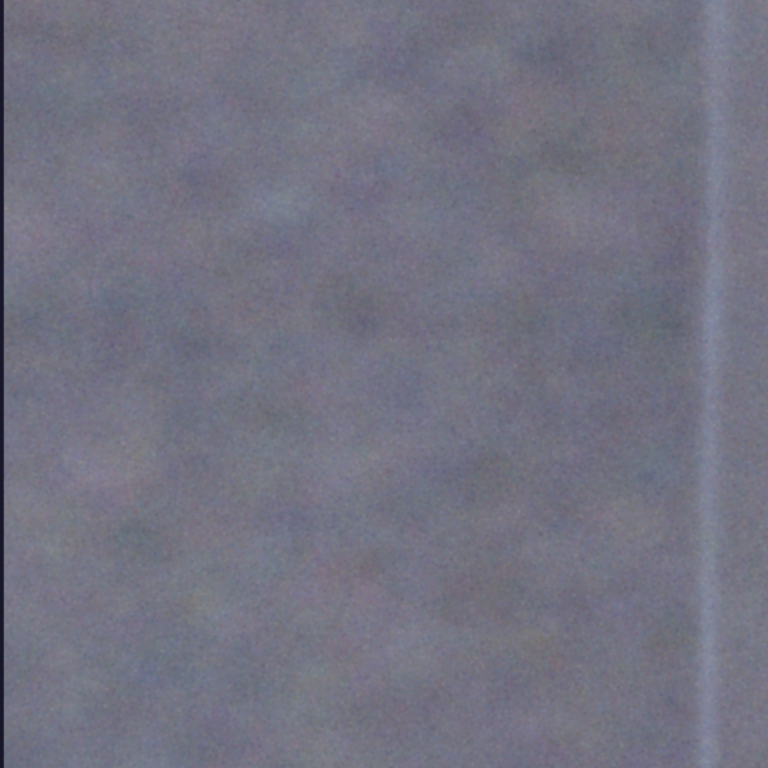
This texture is drawn by a WebGL 1 fragment shader. Its source:

```glsl
precision highp float;
// Blurred blue-grey wall with soft mottling, fine grain, a pale upright streak and a dark left edge.
uniform vec2 u_resolution;

#define BASE_COLOR vec3(0.458, 0.457, 0.514)
#define STREAK_GLOW vec3(0.050, 0.066, 0.088)
#define EDGE_COLOR vec3(0.09, 0.09, 0.16)
#define EDGE_WIDTH 0.005
#define STREAK_X 0.919
#define STREAK_LEAN 0.013
#define MOTTLE_SCALE 13.0
#define MOTTLE_AMOUNT 0.027
#define GRAIN_SCALE 210.0
#define GRAIN_AMOUNT 0.024
#define TINT_AMOUNT 0.009
#define SHADE_AMOUNT 0.020

vec3 hash3(vec2 cell) {
  vec3 p = fract(cell.xyx * vec3(0.1031, 0.1030, 0.0973));
  p += dot(p, p.yxz + 33.33);
  return fract((p.xxy + p.yzz) * p.zyx);
}

// Cellular noise: one soft spot per cell, with three signed random weights.
vec3 spotNoise(vec2 p) {
  vec2 cell = floor(p);
  vec3 sum = vec3(0.0);
  for (int j = -1; j <= 1; j++) {
    for (int i = -1; i <= 1; i++) {
      vec2 neighbour = cell + vec2(float(i), float(j));
      vec2 offset = neighbour + hash3(neighbour + 17.0).xy - p;
      float falloff = max(0.0, 1.0 - dot(offset, offset));
      vec3 weight = 2.0 * hash3(neighbour + 71.0) - 1.0;
      sum += weight * falloff * falloff * falloff;
    }
  }
  return sum;
}

// Adds a grey component and a weaker warm-cool, green-violet tint.
vec3 toned(vec3 noise, float amount, float tint) {
  return noise.x * amount
       + tint * (noise.y * vec3(1.0, 0.1, -1.0) + noise.z * vec3(-0.5, 0.8, -0.5));
}

void main() {
  vec2 uv = gl_FragCoord.xy / u_resolution;
  float pixel = 1.0 / u_resolution.x;
  vec3 color = BASE_COLOR;

  // Broad shading: darker just left of the streak, bluer at the lower left
  float streakX = STREAK_X + STREAK_LEAN * uv.y + 0.002 * sin(9.0 * uv.y + 1.0);
  float fromStreak = uv.x - streakX;
  float leftSide = 1.0 - smoothstep(-0.05, 0.0, fromStreak);
  color -= SHADE_AMOUNT * smoothstep(0.35, 0.88, uv.x) * leftSide;
  color += vec3(-0.002, 0.002, 0.008) * (1.0 - uv.y) * (1.0 - uv.x);

  // Cloudy mottling in three sizes, slightly wider than tall
  vec2 cloud = uv * vec2(0.9, 1.1) * MOTTLE_SCALE;
  float plain = mix(0.5, 1.0, leftSide);
  color += plain * toned(spotNoise(cloud * 0.4 + 5.3), 0.5 * MOTTLE_AMOUNT, 0.5 * TINT_AMOUNT);
  color += plain * toned(spotNoise(cloud + 31.7), MOTTLE_AMOUNT, TINT_AMOUNT);
  color += plain * toned(spotNoise(cloud * 2.3 + 57.1), 0.5 * MOTTLE_AMOUNT, TINT_AMOUNT);

  // Pale streak, steeper on its left and broader toward the top
  float spread = fromStreak < 0.0 ? 0.013 : mix(0.013, 0.022, uv.y);
  float glow = exp(-fromStreak * fromStreak / (spread * spread));
  float strength = 0.95 - 0.15 * uv.y + 0.1 * sin(13.0 * uv.y) + 0.06 * sin(31.0 * uv.y + 2.0);
  color += STREAK_GLOW * glow * strength;

  // Fine coloured grain
  color += toned(spotNoise(uv * GRAIN_SCALE), GRAIN_AMOUNT, 1.6 * TINT_AMOUNT);
  color += toned(spotNoise(uv * GRAIN_SCALE * 0.45 + 9.4), 0.35 * GRAIN_AMOUNT, TINT_AMOUNT);

  // Dark line along the left edge
  float edge = 1.0 - smoothstep(EDGE_WIDTH - pixel, EDGE_WIDTH + pixel, uv.x);
  color = mix(color, EDGE_COLOR, edge);

  gl_FragColor = vec4(clamp(color, 0.0, 1.0), 1.0);
}
```
